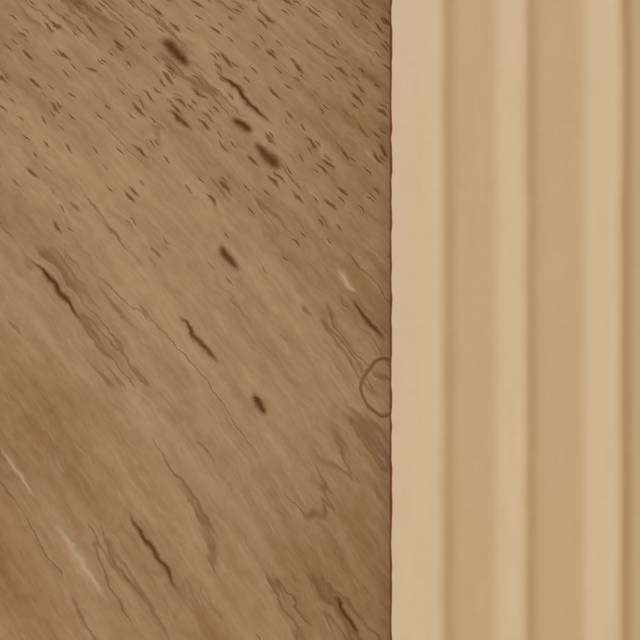
Reproduce this texture procedurally as a Shadertoy shader.

```glsl
const float EDGE_X = 0.612;
const float SLOPE_LOW = 1.65;    // steepness of the grain at the bottom
const float SLOPE_FALL = 0.80;   // how much it flattens towards the top
const vec3 STONE = vec3(0.585, 0.462, 0.335);
const vec3 STONE_PALE = vec3(0.655, 0.535, 0.405);
const vec3 STONE_DEEP = vec3(0.515, 0.375, 0.250);
const vec3 CRACK = vec3(0.30, 0.155, 0.065);
const vec3 VEIN = vec3(0.72, 0.62, 0.51);
const vec3 WOOD = vec3(0.755, 0.635, 0.482);
const vec3 WOOD_PALE = vec3(0.808, 0.703, 0.562);
const vec3 GROOVE = vec3(0.63, 0.48, 0.32);
// Each ridge: left side, right groove
const vec2 RIDGES[3] = vec2[](vec2(0.58, 0.698), vec2(0.770, 0.827), vec2(0.908, 0.976));
// Each crack: centre, half length, half width
const vec4 CRACKS[12] = vec4[](
    vec4(0.276, 0.919, 0.034, 0.0090), vec4(0.420, 0.753, 0.030, 0.0085),
    vec4(0.378, 0.803, 0.022, 0.0070), vec4(0.380, 0.850, 0.065, 0.0032),
    vec4(0.090, 0.545, 0.070, 0.0032), vec4(0.240, 0.140, 0.083, 0.0032),
    vec4(0.404, 0.369, 0.022, 0.0060), vec4(0.358, 0.596, 0.027, 0.0055),
    vec4(0.310, 0.469, 0.050, 0.0040), vec4(0.573, 0.500, 0.045, 0.0035),
    vec4(0.280, 0.811, 0.026, 0.0038), vec4(0.540, 0.040, 0.040, 0.0035));
const vec4 VEINS[3] = vec4[](
    vec4(0.125, 0.125, 0.085, 0.0045), vec4(0.025, 0.265, 0.060, 0.0030),
    vec4(0.540, 0.560, 0.025, 0.0035));

float hash(vec2 p) {
    vec3 q = fract(p.xyx * 0.1031);
    q += dot(q, q.yzx + 33.33);
    return fract((q.x + q.y) * q.z);
}

float noise(vec2 p) {
    vec2 i = floor(p), f = fract(p);
    f = f * f * (3.0 - 2.0 * f);
    return mix(mix(hash(i), hash(i + vec2(1, 0)), f.x),
               mix(hash(i + vec2(0, 1)), hash(i + vec2(1, 1)), f.x), f.y);
}

float fbm(vec2 p) {
    float sum = 0.0, amp = 0.53;
    for (int i = 0; i < 4; i++) {
        sum += amp * noise(p);
        p = p * 2.03 + 17.3;
        amp *= 0.5;
    }
    return sum;
}

// x runs across the curved grain, y runs along it
vec2 grainSpace(vec2 p) {
    return vec2(p.x - log(SLOPE_LOW - SLOPE_FALL * p.y) / SLOPE_FALL, 0.7 * (p.x - p.y));
}

float streak(vec2 p, vec4 s) {
    vec2 dir = normalize(vec2(1.0, -(SLOPE_LOW - SLOPE_FALL * s.y)));
    vec2 d = p - s.xy;
    float along = dot(d, dir) / s.z;
    float across = dot(d, vec2(-dir.y, dir.x));
    float width = s.w * (1.0 - 0.5 * abs(along)) + 0.0008;
    return smoothstep(1.1, 0.4, abs(along)) * exp(-across * across / (width * width));
}

// Short tapered marks, one per grain cell where the hash allows
float flecks(vec2 g, vec2 cells, float density) {
    vec2 q = g * cells, id = floor(q);
    float pick = hash(id + 4.7);
    vec2 d = fract(q) - vec2(0.35 + 0.3 * hash(id), 0.4 + 0.2 * hash(id + 9.1));
    float body = smoothstep(1.0, 0.2, length(d / vec2(0.28, 0.38)));
    return body * smoothstep(0.0, 0.08, density - pick);
}

vec3 stone(vec2 p) {
    vec2 wobble = vec2(fbm(p * 45.0), fbm(p * 45.0 + 31.0)) - 0.5;
    vec2 q = p + 0.012 * wobble;
    vec2 g = grainSpace(q);
    float broad = fbm(g * vec2(9.0, 3.0) + 2.0);
    float fine = fbm(g * vec2(48.0, 11.0));
    float relief = fine - fbm((g + vec2(0.004, 0.0)) * vec2(48.0, 11.0));
    float tone = 1.1 * (broad - 0.5) + 0.6 * (fine - 0.5) + 0.9 * relief;
    tone += 0.35 * (fbm(p * 75.0) - 0.5);
    // Large light and dark regions
    tone += 0.22 * exp(-14.0 * dot(p - vec2(0.13, 0.80), p - vec2(0.13, 0.80)));
    tone += 0.18 * exp(-25.0 * dot(p - vec2(0.25, 0.50), p - vec2(0.25, 0.50)));
    tone -= 0.30 * exp(-60.0 * dot(p - vec2(0.04, 0.33), p - vec2(0.04, 0.33)));
    tone -= 0.24 * smoothstep(0.38, EDGE_X, p.x);
    vec3 col = mix(STONE, STONE_PALE, clamp(tone * 1.6, 0.0, 1.0));
    col = mix(col, STONE_DEEP, clamp(-tone * 1.6, 0.0, 1.0));
    col += vec3(0.012, -0.006, -0.003) * smoothstep(0.75, 0.1, p.x + p.y);
    // Scattered flecks gather towards the upper right
    float crowd = smoothstep(0.55, 1.0, p.y + 0.25 * p.x);
    float marks = 0.55 * flecks(g, vec2(50.0, 22.0), 0.03 + 0.25 * crowd);
    marks = max(marks, 0.45 * flecks(g + 3.3, vec2(85.0, 34.0), 0.03 + 0.25 * crowd));
    float seam = smoothstep(0.035, 0.0, abs(fbm(g * vec2(16.0, 2.5) + 8.0) - 0.5));
    marks = max(marks, 0.28 * seam * smoothstep(0.45, 0.65, noise(p * 14.0)));
    for (int i = 0; i < 12; i++)
        marks = max(marks, streak(q, CRACKS[i]) * (0.55 + 0.5 * fine));
    // Small chipped ring beside the edge
    float ring = abs(length((q - vec2(0.602, 0.395)) * vec2(1.0, 0.85)) - 0.036);
    marks = max(marks, 0.5 * smoothstep(0.005, 0.0, ring));
    float glow = 0.25 * flecks(g + 7.7, vec2(65.0, 20.0), 0.10);
    for (int i = 0; i < 3; i++) glow = max(glow, 0.75 * streak(q, VEINS[i]));
    col = mix(col, VEIN, glow);
    col = mix(col, CRACK, clamp(marks, 0.0, 0.9));
    // Contact shadow along the joint
    col *= 1.0 - 0.10 * smoothstep(0.03, 0.0, EDGE_X - p.x);
    return mix(col, CRACK * 1.25, 0.75 * smoothstep(0.005, 0.001, EDGE_X - p.x));
}

vec3 flutedWood(vec2 p) {
    float x = p.x + 0.003 * (noise(vec2(p.x * 8.0, p.y * 12.0)) - 0.5);
    float pale = 0.0, groove = 0.0;
    for (int i = 0; i < 3; i++) {
        vec2 r = RIDGES[i];
        pale = max(pale, smoothstep(r.x - 0.008, r.x + 0.018, x) * smoothstep(r.y + 0.002, r.y - 0.018, x));
        float d = x - r.y - 0.003;
        groove = max(groove, exp(-d * d / (d < 0.0 ? 0.00005 : 0.00012)));
    }
    vec3 col = mix(WOOD, WOOD_PALE, pale);
    col = mix(col, GROOVE, groove * (0.36 + 0.24 * smoothstep(0.8, 1.0, x)));
    col += vec3(0.004, -0.002, 0.020) * (p.y - 0.5);
    col += vec3(0.0, -0.004, 0.018) * smoothstep(0.045, 0.0, x - EDGE_X);
    return col + 0.018 * (fbm(p * vec2(60.0, 14.0)) - 0.5) + 0.012 * (fbm(p * 90.0) - 0.5);
}

void mainImage(out vec4 fragColor, in vec2 fragCoord) {
    vec2 p = fragCoord / iResolution.xy;
    float aa = 1.0 / iResolution.x;
    float edge = EDGE_X + 0.002 * (noise(vec2(p.y * 60.0, 3.0)) - 0.5);
    vec3 col = mix(stone(p), flutedWood(p), smoothstep(-aa, aa, p.x - edge));
    fragColor = vec4(clamp(col, 0.0, 1.0), 1.0);
}
```
